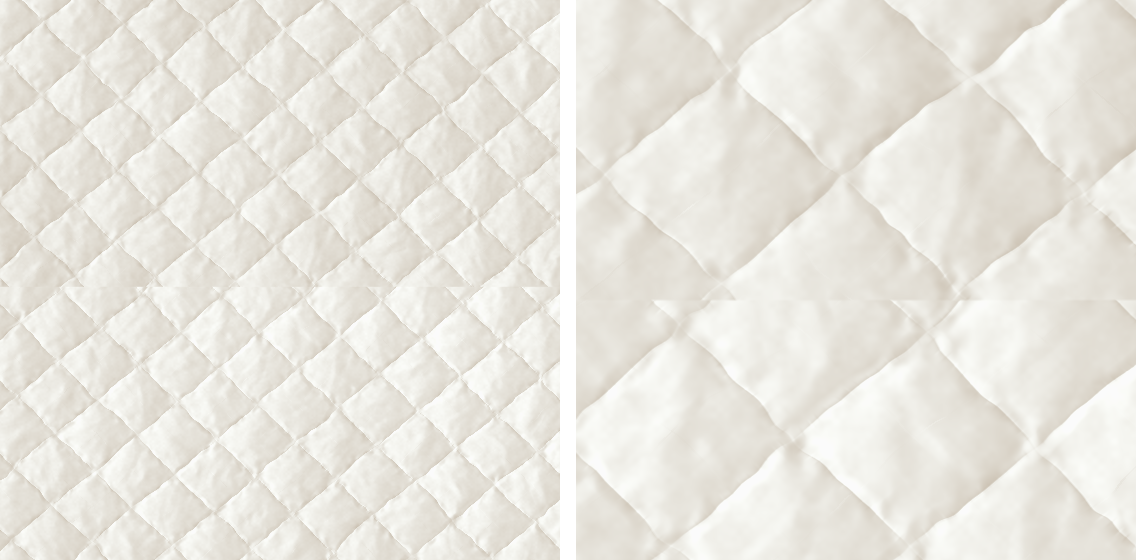
Left: the whole. Right: its middle third, enlarged.
This texture is drawn by a three.js fragment shader. Its source:

```glsl
varying vec2 vUv;

const vec3 SHADE = vec3(0.87, 0.85, 0.81);
const vec3 SATIN = vec3(0.91, 0.90, 0.87);
const vec3 SHEEN = vec3(0.96, 0.96, 0.94);

// Sides of one quilted patch: about 7 repeats across and 8 down
const vec2 FALL_SIDE = vec2(0.0690, -0.0671);
const vec2 RISE_SIDE = vec2(0.0742, 0.0618);
const vec2 UPPER_ORIGIN = vec2(0.4245, 0.625);
const vec2 LOWER_ORIGIN = vec2(0.466, 0.406);
const float JOIN_Y = 0.488;
const float JOIN_BLUR = 0.001;

const float PUFF = 0.0125;
const float CREASE_ROUNDING = 0.03;
const float FOLD_DEPTH = 0.006;
const float PUCKER_DEPTH = 0.0085;
const float PUCKERS_PER_SIDE = 7.5;
const float STITCHES_PER_SIDE = 7.0;
const float STITCH_WIDTH = 0.03;
const float STITCH_DEPTH = 0.0009;
const float FLECK_WIDTH = 0.06;
const float FLECK_SHADE = 0.9;
const float SEAM_WOBBLE = 0.007;
const float SEAM_SCALLOP = 0.0035;
const float GRAIN = 0.3;
const vec2 LIGHT_DIR = vec2(-0.98, 0.18);
const float LIGHT_GAIN = 4.6;
const float SLOPE_STEP = 0.0016;

float hash(vec2 p) {
  return fract(sin(dot(p, vec2(127.1, 311.7))) * 43758.5453);
}

float noise(vec2 p) {
  vec2 i = floor(p);
  vec2 f = fract(p);
  f = f * f * (3.0 - 2.0 * f);
  return mix(mix(hash(i), hash(i + vec2(1.0, 0.0)), f.x),
             mix(hash(i + vec2(0.0, 1.0)), hash(i + vec2(1.0, 1.0)), f.x), f.y);
}

vec2 jitter(vec2 p) {
  return vec2(noise(p), noise(p + 41.0)) - 0.5;
}

float cross2(vec2 a, vec2 b) {
  return a.x * b.y - a.y * b.x;
}

// Canvas position to patch coordinates, with seams at whole numbers
vec2 toPatch(vec2 p, vec2 origin) {
  vec2 q = p - origin + SEAM_WOBBLE * jitter(p * 17.0) + SEAM_SCALLOP * jitter(p * 75.0);
  return vec2(cross2(q, RISE_SIDE), cross2(FALL_SIDE, q)) / cross2(FALL_SIDE, RISE_SIDE);
}

vec2 seamDistance(vec2 c) {
  return 0.5 - abs(fract(c) - 0.5);
}

// Ripples that run out from a seam and fade towards the patch centre
float pucker(float along, float across, float seamDist) {
  float side = floor(across) + 2.0 * floor(across + 0.5);
  float ripple = noise(vec2(along * PUCKERS_PER_SIDE, side * 17.0 + seamDist * 3.0)) - 0.5;
  float reach = 5.0 + 7.0 * noise(vec2(along * 2.5, side * 9.0 + 3.0));
  return ripple * exp(-seamDist * reach) * smoothstep(0.0, 0.09, seamDist);
}

// Broken thread dashes
float stitch(float along, float seamDist) {
  float dash = smoothstep(-0.2, 0.6, sin(6.28318 * STITCHES_PER_SIDE * along));
  float d = seamDist / STITCH_WIDTH;
  return dash * noise(vec2(along * 3.0, 7.0)) * exp(-d * d);
}

float clothHeight(vec2 p, vec2 origin) {
  vec2 c = toPatch(p, origin);
  vec2 cell = floor(c);
  vec2 f = fract(c);
  vec2 d = seamDistance(c);

  vec2 arch = sin(3.14159 * f);
  float dome = arch.x * arch.y;
  float pillow = pow(dome + CREASE_ROUNDING, 0.5) - pow(CREASE_ROUNDING, 0.5);
  float puff = PUFF * (0.9 + 0.35 * hash(cell + 5.0));

  // Soft folds differ in place and direction from patch to patch
  float turn = 6.28318 * hash(cell + 23.0);
  vec2 r = vec2(cos(turn), sin(turn));
  vec2 g = f - 0.5;
  vec2 foldPos = vec2(dot(g, r) * 4.0, cross2(r, g) * 2.6) + 30.0 * hash(cell);
  float fold = noise(foldPos) - 0.5 + 0.3 * (noise(foldPos * 2.3 + 9.0) - 0.5);

  float ripples = pucker(c.y, c.x, d.x) + pucker(c.x + 60.0, c.y, d.y);
  float thread = stitch(c.y, d.x) + stitch(c.x, d.y);
  return puff * pillow + FOLD_DEPTH * fold * dome
       + PUCKER_DEPTH * ripples + STITCH_DEPTH * thread;
}

// Signed light level: negative in shade, positive on the sheen
float clothTone(vec2 p, vec2 origin) {
  float h = clothHeight(p, origin);
  vec2 slope = vec2(clothHeight(p + vec2(SLOPE_STEP, 0.0), origin) - h,
                    clothHeight(p + vec2(0.0, SLOPE_STEP), origin) - h) / SLOPE_STEP;
  float lit = -dot(slope, LIGHT_DIR) * LIGHT_GAIN;

  // Dark flecks pinched into the seams
  vec2 d = seamDistance(toPatch(p, origin)) / FLECK_WIDTH;
  float seam = max(exp(-d.x * d.x), exp(-d.y * d.y));
  float fleck = FLECK_SHADE * seam * smoothstep(0.4, 0.8, noise(p * 95.0));
  return lit / (1.0 + 0.3 * abs(lit)) - fleck;
}

void main() {
  vec2 p = vUv;

  // Two sheets of quilting meet at a level join
  float upper = smoothstep(JOIN_Y - JOIN_BLUR, JOIN_Y + JOIN_BLUR, p.y);
  float tone = mix(clothTone(p, LOWER_ORIGIN), clothTone(p, UPPER_ORIGIN), upper);

  // Uneven light over each sheet and a fine weave grain
  tone += mix(0.15, -0.25 * (1.0 - p.x), upper);
  tone += 0.6 * (noise(p * 5.0) - 0.5);
  tone += GRAIN * (noise(p * 260.0) - 0.5);

  vec3 color = SATIN + max(tone, 0.0) * (SHEEN - SATIN) + max(-tone, 0.0) * (SHADE - SATIN);
  gl_FragColor = vec4(min(color, vec3(0.985)), 1.0);
}
```
